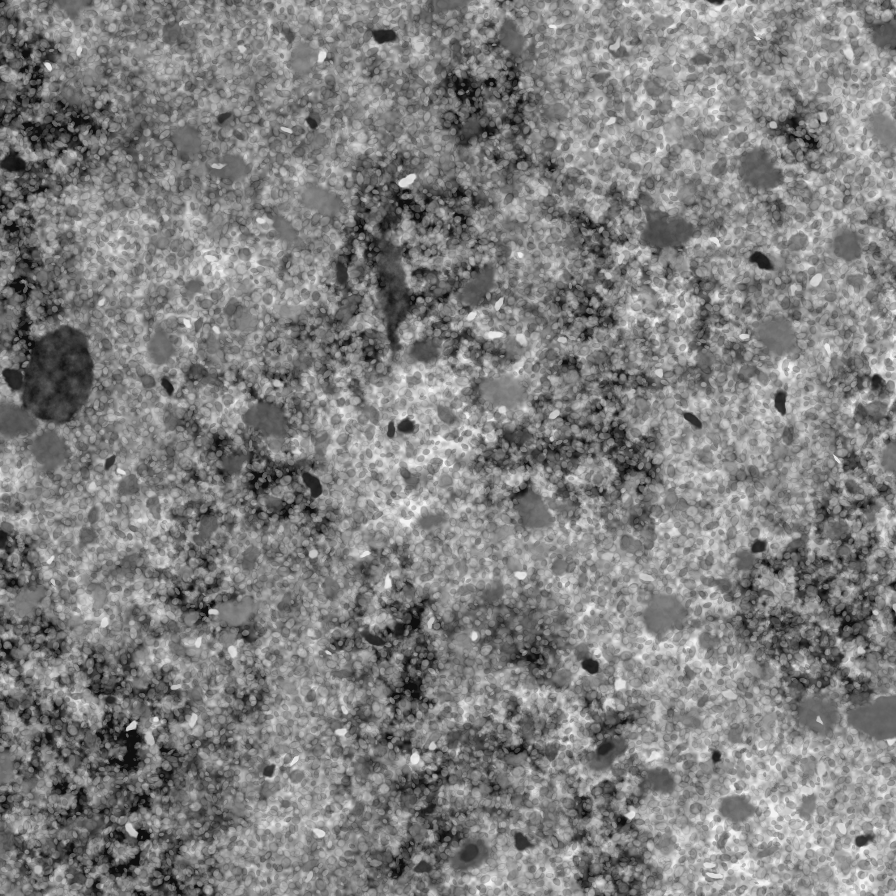
This texture is drawn by a Shadertoy shader. Its source:

```glsl
const float PI = 3.14159;

vec3 hash3(vec2 cell) {
    vec3 q = fract(cell.xyx * vec3(0.1031, 0.1030, 0.0973));
    q += dot(q, q.yxz + 33.33);
    return fract((q.xxy + q.yzz) * q.zyx);
}

mat2 rotation(float angle) {
    float c = cos(angle), s = sin(angle);
    return mat2(c, -s, s, c);
}

float valueNoise(vec2 p) {
    vec2 cell = floor(p), f = fract(p);
    f = f * f * (3.0 - 2.0 * f);
    float low = mix(hash3(cell).x, hash3(cell + vec2(1, 0)).x, f.x);
    float high = mix(hash3(cell + vec2(0, 1)).x, hash3(cell + vec2(1, 1)).x, f.x);
    return mix(low, high, f.y);
}

float fbm(vec2 p) {
    float sum = 0.0, weight = 0.533;
    for (int octave = 0; octave < 4; octave++) {
        sum += weight * valueNoise(p);
        p = rotation(0.6) * p * 2.03 + 17.7;
        weight *= 0.5;
    }
    return sum;
}

// Soft elliptical mask, 1 inside and 0 outside
float ellipse(vec2 p, vec2 centre, vec2 radii, float angle, float softness) {
    float d = length(rotation(angle) * (p - centre) / radii);
    return 1.0 - smoothstep(1.0 - softness, 1.0 + softness, d);
}

// Lays randomly turned oval grains over a tone, one candidate per cell
float layGrains(float tone, vec2 uv, float count, float share, float size,
                vec2 shades, float opacity, float rim, float seed) {
    vec2 p = uv * count, home = floor(p);
    for (int y = -1; y <= 1; y++)
    for (int x = -1; x <= 1; x++) {
        vec2 cell = home + vec2(x, y);
        vec3 place = hash3(cell + seed);
        vec3 form = hash3(cell + seed + 157.0);
        if (place.z > share) continue;
        vec2 d = rotation(form.x * PI) * (p - cell - place.xy);
        d.y *= mix(1.0, 1.9, form.y);
        float radius = size * mix(0.5, 1.0, form.z);
        float dist = (length(d) - radius) / size;
        float body = 1.0 - smoothstep(-0.22, 0.22, dist);
        float shade = mix(shades.x, shades.y, place.z / share);
        tone = mix(tone, shade, body * opacity);
        tone -= rim * exp(-30.0 * dist * dist);
    }
    return tone;
}

// Cement paste: clouds, pitted dark clusters and pale patches
float cementPaste(vec2 uv) {
    float tone = 0.60 + 0.08 * (uv.x - 0.5);
    tone += 0.35 * (fbm(uv * 9.0 + 3.0) - 0.5);
    tone += 0.45 * (fbm(uv * 60.0 + 40.0) - 0.5);
    tone += 0.26 * (valueNoise(uv * 210.0) - 0.5);
    float cluster = smoothstep(0.42, 0.68, fbm(uv * vec2(9.0, 6.0) + 71.0) + 0.06 * (0.5 - uv.x));
    float pits = smoothstep(0.35, 0.65, fbm(uv * 75.0 + 90.0));
    tone -= 0.36 * cluster * pits;
    tone += 0.14 * smoothstep(0.5, 0.75, fbm(uv * 11.0 + 120.0));
    return tone;
}

void mainImage(out vec4 fragColor, in vec2 fragCoord) {
    vec2 uv = fragCoord / iResolution.y;
    vec2 wobble = vec2(fbm(uv * 38.0 + 5.0), fbm(uv * 38.0 + 55.0)) - 0.5;
    vec2 rough = uv + 0.022 * wobble;
    float grit = fbm(uv * 110.0 + 200.0) - 0.5;

    float tone = cementPaste(uv);

    // Stains and a ragged vertical streak
    float streak = ellipse(uv + 0.05 * wobble, vec2(0.438, 0.685), vec2(0.014, 0.085), 0.03, 0.35);
    float stain = ellipse(uv + 0.08 * wobble, vec2(0.58, 0.31), vec2(0.07, 0.055), 0.0, 0.7);
    float seam = ellipse(uv + 0.08 * wobble, vec2(0.135, 0.16), vec2(0.02, 0.08), 0.1, 0.6);
    tone -= 0.17 * max(stain, seam);

    // Sand, from fine to coarse
    vec2 sandUv = uv + 0.005 * wobble;
    tone = layGrains(tone, sandUv, 125.0, 1.0, 0.58, vec2(0.32, 0.83), 0.42, 0.045, 11.0);
    tone = layGrains(tone, sandUv, 64.0, 0.75, 0.46, vec2(0.34, 0.79), 0.45, 0.07, 37.0);
    tone = layGrains(tone, rough, 34.0, 0.33, 0.40, vec2(0.28, 0.60), 0.6, 0.04, 73.0);
    tone = mix(tone, 0.24 + 0.3 * grit, 0.85 * streak);

    // Smooth pebbles, pale chips and black specks
    tone = layGrains(tone, rough, 14.0, 0.20, 0.38, vec2(0.30, 0.53), 0.85, 0.03, 101.0);
    tone = layGrains(tone, rough, 40.0, 0.06, 0.30, vec2(0.74, 0.92), 0.85, 0.0, 149.0);
    tone = layGrains(tone, rough, 23.0, 0.05, 0.31, vec2(0.12, 0.22), 0.9, 0.0, 191.0);

    // Large stones
    float darkStone = ellipse(rough, vec2(0.065, 0.58), vec2(0.040, 0.054), -0.35, 0.07);
    float greyStone = ellipse(rough, vec2(0.985, 0.20), vec2(0.036, 0.023), 0.4, 0.09);
    tone = mix(tone, 0.24 + 0.25 * grit, 0.95 * darkStone);
    tone = mix(tone, 0.41, 0.95 * greyStone);

    tone += 0.10 * grit;
    tone = 0.54 + 1.13 * (tone - 0.54);
    fragColor = vec4(vec3(clamp(tone, 0.06, 0.95)), 1.0);
}
```
